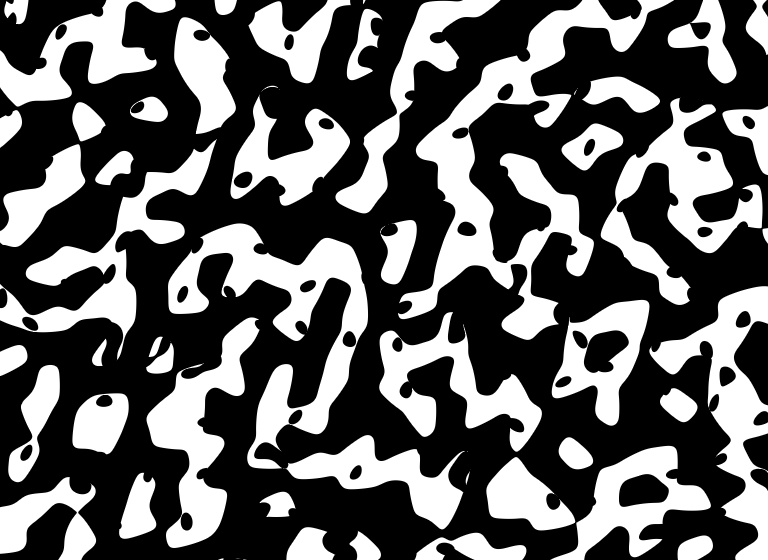
Give the GLSL for this texture, as a WebGL 1 fragment shader.

```glsl
precision highp float;
uniform vec2 u_resolution;

const float CELLS_PER_HEIGHT = 9.6;
const float THRESHOLD = 0.115;
const float CUT_OFFSET = 0.65;
const float DIAGONAL_STRETCH = 0.06;
const vec3 INK = vec3(0.0);
const vec3 PAPER = vec3(1.0);

float hash(vec2 p) {
  vec3 q = fract(vec3(p.xyx) * 0.1031);
  q += dot(q, q.yzx + 33.33);
  return fract((q.x + q.y) * q.z);
}

// Contribution of one lattice corner with a random unit gradient
float corner(vec2 cell, vec2 offset) {
  float angle = 6.28318 * hash(cell);
  float falloff = max(0.5 - dot(offset, offset), 0.0);
  falloff *= falloff;
  return falloff * falloff * dot(vec2(cos(angle), sin(angle)), offset);
}

// Gradient noise on a triangular lattice
float simplexNoise(vec2 p) {
  const float SKEW = 0.366025;
  const float UNSKEW = 0.211325;
  vec2 cell = floor(p + (p.x + p.y) * SKEW);
  vec2 a = p - cell + (cell.x + cell.y) * UNSKEW;
  vec2 side = a.x > a.y ? vec2(1.0, 0.0) : vec2(0.0, 1.0);
  vec2 b = a - side + UNSKEW;
  vec2 c = a - 1.0 + 2.0 * UNSKEW;
  return 70.0 * (corner(cell, a) + corner(cell + side, b) + corner(cell + 1.0, c));
}

// Blobs, occasionally trimmed by a second field to leave sharp corners
float blobField(vec2 p) {
  vec2 q = p - DIAGONAL_STRETCH * (p.x + p.y);
  float blobs = simplexNoise(q + vec2(37.0, 61.0));
  float cut = simplexNoise(q + vec2(113.4, 19.7)) + CUT_OFFSET;
  return min(blobs, cut) - THRESHOLD;
}

void main() {
  float pixel = CELLS_PER_HEIGHT / u_resolution.y;
  vec2 p = gl_FragCoord.xy * pixel;
  float field = blobField(p);

  // Divide by the slope to get an edge one pixel wide
  float stepSize = 0.5 * pixel;
  vec2 slope = vec2(blobField(p + vec2(stepSize, 0.0)) - field,
                    blobField(p + vec2(0.0, stepSize)) - field) * 2.0;
  float coverage = clamp(field / max(length(slope), 0.0001) + 0.5, 0.0, 1.0);
  gl_FragColor = vec4(mix(INK, PAPER, coverage), 1.0);
}
```
